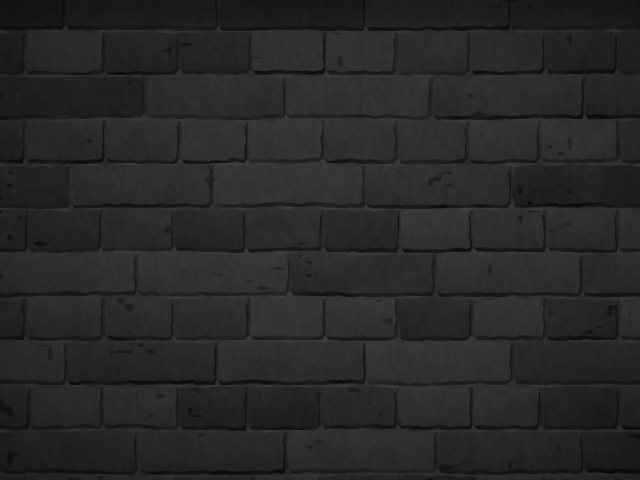
Write a Shadertoy shader that draws this texture.

```glsl
// A dark painted brick wall: courses of short headers alternate with courses
// of long stretchers. Each brick is a rounded box with worn edges, a cast
// shadow below, a pale mortar lip above, and its own tone and grain.

// Layout, in units of the canvas height
const float ROW_HEIGHT = 0.0924;
const float FIRST_ROW = 0.0635;       // depth of the first full course
const float HEADER_LENGTH = 0.1536;
const float HEADER_SHIFT = 0.373;     // in brick lengths
const float STRETCHER_SHIFT = 0.45;
const float JOINT_JITTER = 0.016;
const float SIDE_GAP = 0.0042;
const float TOP_GAP = 0.0045;
const float BOTTOM_GAP = 0.0085;
const float CORNER_RADIUS = 0.008;
const float EDGE_WEAR = 0.0045;
const float SOFTNESS = 0.0022;
const vec2 SHADOW_OFFSET = vec2(0.0025, -0.0075);

// Tones
const float BRICK_DARK = 0.128;
const float BRICK_LIGHT = 0.192;
const float MORTAR_DARK = 0.14;
const float MORTAR_LIGHT = 0.245;
const float SHADOW_TONE = 0.045;
const float GRAIN = 0.035;
const float STAIN = 0.035;

float hash(vec2 p) {
    return fract(sin(dot(p, vec2(127.1, 311.7))) * 43758.5453);
}

float noise(vec2 p) {
    vec2 i = floor(p), f = fract(p);
    f = f * f * (3.0 - 2.0 * f);
    return mix(mix(hash(i), hash(i + vec2(1, 0)), f.x),
               mix(hash(i + vec2(0, 1)), hash(i + vec2(1, 1)), f.x), f.y);
}

float fbm(vec2 p) {
    float sum = 0.0, weight = 0.5;
    for (int i = 0; i < 4; i++) {
        sum += weight * noise(p);
        p = p * 2.03 + 17.3;
        weight *= 0.5;
    }
    return sum / 0.9375;
}

float roundedBox(vec2 p, vec2 halfSize) {
    vec2 q = abs(p) - halfSize + CORNER_RADIUS;
    return length(max(q, 0.0)) + min(max(q.x, q.y), 0.0) - CORNER_RADIUS;
}

// Position of an upright joint, measured in brick lengths
float jointAt(float column, float row, float brickLength) {
    return column + (hash(vec2(column, row + 31.0)) - 0.5) * JOINT_JITTER / brickLength;
}

void mainImage(out vec4 fragColor, in vec2 fragCoord) {
    vec2 uv = fragCoord / iResolution.y;
    vec2 wander = vec2(noise(uv * 9.0), noise(uv * 8.0 + 40.0)) - 0.5;
    vec2 wall = uv + wander * 0.005;

    // Course and brick that hold this point
    float depth = (1.0 - wall.y - FIRST_ROW) / ROW_HEIGHT;
    float row = floor(depth);
    bool header = mod(row, 2.0) < 0.5;
    float brickLength = header ? HEADER_LENGTH : 2.0 * HEADER_LENGTH;
    float shift = header ? HEADER_SHIFT
                         : STRETCHER_SHIFT + (mod(row, 4.0) > 2.0 ? 0.0 : 0.5);
    float x = wall.x / brickLength - shift;
    float column = floor(x);
    if (x < jointAt(column, row, brickLength)) column -= 1.0;
    else if (x > jointAt(column + 1.0, row, brickLength)) column += 1.0;
    float left = jointAt(column, row, brickLength);
    float right = jointAt(column + 1.0, row, brickLength);
    vec2 id = vec2(column, row);

    // Brick outline with chipped edges
    vec2 halfSize = vec2((right - left) * brickLength * 0.5 - SIDE_GAP,
                         (ROW_HEIGHT - TOP_GAP - BOTTOM_GAP) * 0.5);
    vec2 p = vec2((x - 0.5 * (left + right)) * brickLength,
                  (0.5 - fract(depth)) * ROW_HEIGHT + 0.5 * (TOP_GAP - BOTTOM_GAP));
    float wear = (fbm(uv * 45.0 + 7.0) - 0.5) * EDGE_WEAR * 2.0;
    float edge = roundedBox(p, halfSize) + wear;
    float shadowEdge = roundedBox(p - SHADOW_OFFSET, halfSize) + wear;
    float blur = max(SOFTNESS, 1.0 / iResolution.y);
    float brickMask = 1.0 - smoothstep(-blur, blur, edge);
    float shadowMask = 1.0 - smoothstep(-blur, 1.5 * blur, shadowEdge);

    // Brick face: own tone, stains, upright streaks and a few pits
    float face = mix(BRICK_DARK, BRICK_LIGHT, hash(id + 5.0));
    face += (fbm(uv * 13.0 + id * 3.0) - 0.5) * STAIN;
    face += (fbm(uv * vec2(150.0, 60.0)) - 0.5) * GRAIN;
    face += 0.012 * p.y / halfSize.y;
    face -= 0.06 * smoothstep(0.80, 0.92, noise(uv * vec2(48.0, 75.0) + 90.0))
                 * smoothstep(0.62, 0.78, noise(uv * 11.0 + 60.0));

    // Mortar: pale on the lips, duller in the upright joints
    float mortar = mix(MORTAR_DARK, MORTAR_LIGHT, fbm(uv * 32.0 + 21.0));
    float upright = smoothstep(-blur, blur, abs(p.x) - halfSize.x)
                  * (1.0 - smoothstep(-blur, blur, abs(p.y) - halfSize.y));
    mortar *= 1.0 - 0.28 * upright;
    float shadowStrength = mix(0.5, 1.0, hash(id + 13.0))
                         * mix(0.65, 1.1, noise(uv * 24.0 + 3.0));
    mortar = mix(mortar, SHADOW_TONE, shadowMask * min(shadowStrength, 1.0));
    float tone = mix(mortar, face, brickMask);

    // Soft light around the middle, darker along the top
    vec2 fromCentre = fragCoord / iResolution.xy - vec2(0.53, 0.53);
    tone *= 1.13 - 0.85 * dot(fromCentre, fromCentre);
    tone *= mix(1.0, 0.72, smoothstep(0.92, 1.0, uv.y));
    fragColor = vec4(vec3(tone), 1.0);
}
```
